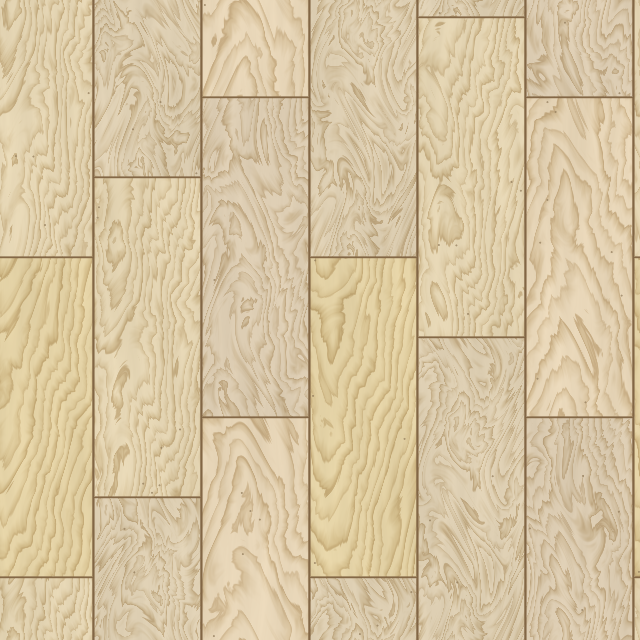
A WebGL 1 fragment shader for this texture:

```glsl
precision highp float;
// Pale ash plank floor: six staggered columns of long upright boards with thin
// brown seams. Grain is the contour bands of a V-shaped growth field that is
// warped by layered sines; five cuts of wood alternate along the columns.

uniform vec2 u_resolution;

const vec2 PLANK = vec2(0.16875, 0.5);       // board size
const vec2 ORIGIN = vec2(-0.0228, 0.098);    // lower left of the first board
const float STAGGER = 0.125;                 // step between board ends
const vec2 SEAM_HALF = vec2(0.0018, 0.0014); // half widths: upright, level
const vec3 SEAM = vec3(0.51, 0.40, 0.27);
const vec3 PALE_WOOD = vec3(0.895, 0.835, 0.725);
const vec3 LATE_WOOD = vec3(0.79, 0.70, 0.54);
const vec3 RING_EDGE = vec3(0.71, 0.60, 0.44);
const vec2 WARP_SCALE = vec2(5.5, 9.0);
const float FIBRE_STRENGTH = 0.022;
const float SPECK_CHANCE = 0.012;

float hash(vec2 p) {
  return fract(sin(dot(p, vec2(127.1, 311.7))) * 4375.85);
}

// Layered sines, each octave bent by the one before it.
float layeredSines(vec2 p, float seed) {
  float sum = 0.0;
  float amp = 0.55;
  for (int i = 0; i < 5; i++) {
    p += 0.75 * sin(p.yx * 1.15 + vec2(seed, seed * 1.7 + 2.0));
    sum += amp * sin(p.x + seed) * cos(p.y);
    p = mat2(0.8, 0.6, -0.6, 0.8) * p * 1.9 + 1.3;
    amp *= 0.5;
  }
  return sum;
}

// Cut of the board: 0 golden, 1 fine, 2 blotchy, 3 swirled, 4 cathedral.
float cutOf(float column, float row) {
  float group = mod(column, 3.0);
  if (group > 1.5) return 3.0 + mod(row + step(2.5, column), 2.0);
  float extra = abs(column - 3.0) < 0.5 ? row : 0.0;
  return group + row + extra;
}

// Grain as (centre, rings across, tilt of the V, warp in rings), plus a tint.
vec4 grainOf(float cut, out vec3 tint) {
  if (cut < 0.5) {
    tint = vec3(1.0, 0.99, 0.90);
    return vec4(0.18, 11.0, -0.70, 1.2);
  }
  if (cut < 1.5) {
    tint = vec3(1.0, 1.0, 0.97);
    return vec4(0.20, 12.0, -0.38, 1.9);
  }
  if (cut < 2.5) {
    tint = vec3(0.97, 0.97, 0.965);
    return vec4(0.42, 3.6, 0.30, 3.6);
  }
  if (cut < 3.5) {
    tint = vec3(0.965, 0.96, 0.965);
    return vec4(0.34, 10.5, 0.50, 2.6);
  }
  tint = vec3(1.01, 1.0, 0.99);
  return vec4(0.38, 7.0, 0.95, 1.3);
}

// Colour of the wood at a spot on a board (0 to 1 across and along).
vec3 wood(vec2 spot, float cut, float seed) {
  vec3 tint;
  vec4 grain = grainOf(cut, tint);
  float aside = spot.x - grain.x;
  float growth = grain.y * (sqrt(aside * aside + 0.01) + grain.z * spot.y);
  growth += grain.w * layeredSines(spot * WARP_SCALE, seed);

  // Each ring darkens slowly, then ends in a crisp edge.
  float ring = fract(growth);
  float ending = 1.0 - smoothstep(0.88, 1.0, ring);
  float late = smoothstep(0.25, 0.90, ring) * ending;
  float edge = smoothstep(0.74, 0.89, ring) * ending;
  float depth = 0.75 + 0.25 * sin(floor(growth) * 2.4 + seed);
  vec3 color = mix(PALE_WOOD, LATE_WOOD, late * depth * 0.85);
  color = mix(color, RING_EDGE, edge * depth * 0.45);

  // Fine upright fibres and slow shading.
  color += FIBRE_STRENGTH * layeredSines(spot * vec2(19.0, 7.0), seed + 4.0);
  color += 0.012 * sin(spot.x * 4.0 + seed) * sin(spot.y * 5.0 + seed);
  return color * tint;
}

// Rare dark pores, one at most in each cell.
float pore(vec2 spot, float seed) {
  vec2 grid = spot * vec2(12.0, 36.0);
  vec2 cell = floor(grid);
  vec2 away = fract(grid) - 0.3 - 0.4 * hash(cell + seed + 7.0);
  float present = step(hash(cell + seed), SPECK_CHANCE);
  return present * (1.0 - smoothstep(0.05, 0.17, length(away)));
}

void main() {
  vec2 uv = gl_FragCoord.xy / u_resolution;

  // Find the board; the stagger climbs for three columns, then falls.
  vec2 place = (uv - ORIGIN) / PLANK;
  float column = mod(floor(place.x), 6.0);
  float shift = column < 2.5 ? column : mod(3.0 - column, 4.0);
  place.y -= shift * STAGGER / PLANK.y;
  float row = mod(floor(place.y), 2.0);
  vec2 spot = fract(place);

  float cut = cutOf(column, row);
  float seed = cut * 3.7 + column * 0.25;
  vec3 color = wood(spot, cut, seed);
  color = mix(color, RING_EDGE * 0.8, 0.7 * pore(spot, seed));

  // Seams, smoothed over about a pixel.
  vec2 gap = min(spot, 1.0 - spot) * PLANK;
  vec2 blur = 0.8 / u_resolution;
  vec2 seam = 1.0 - smoothstep(SEAM_HALF - blur, SEAM_HALF + blur, gap);
  color = mix(color, SEAM, max(seam.x, seam.y));

  gl_FragColor = vec4(color, 1.0);
}
```
